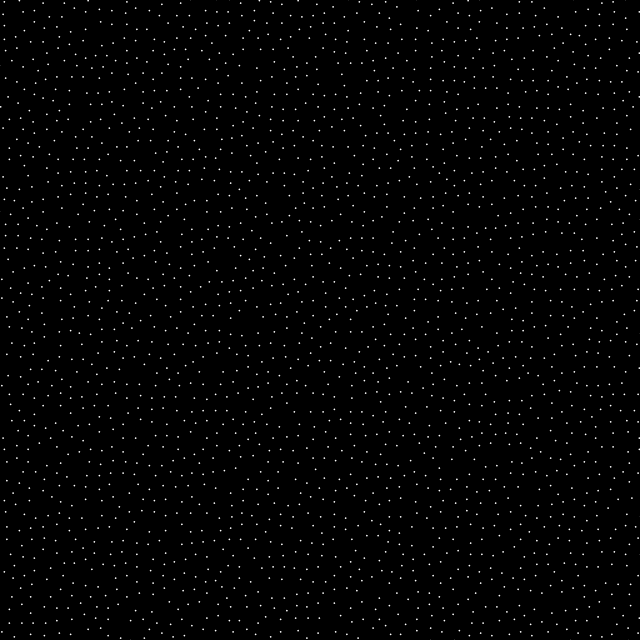
Write a WebGL 2 fragment shader that draws this pattern.

```glsl
#version 300 es
precision highp float;

uniform vec2 u_resolution;
out vec4 fragColor;

const vec3 BACKGROUND = vec3(0.0);
const vec3 DOT_COLOR = vec3(1.0);
const float CELLS = 48.5;         // grid cells across the canvas, one dot each
const float LATTICE = 512.0;      // dot centers sit on this fine lattice
const float DOT_RADIUS = 0.63 / LATTICE;
const float JITTER = 0.96;        // random offset, in cells
const float MIN_SPACING = 0.9;    // closer dots repel, in cells
const float REPULSION = 0.46;
const int RELAX_STEPS = 3;
const int SIDE = 3 + 2 * RELAX_STEPS;

// Integer hash of a cell to two values in 0..1
vec2 hash2(ivec2 cell) {
    uvec2 v = uvec2(cell + 1024) * 1664525u + 1013904223u;
    v.x += v.y * 1664525u;
    v.y += v.x * 1664525u;
    v ^= v >> 16u;
    v.x += v.y * 1664525u;
    v.y += v.x * 1664525u;
    v ^= v >> 16u;
    return vec2(v & 0xffffu) / 65536.0;
}

vec2 jitteredPoint(ivec2 cell) {
    return vec2(cell) + 0.5 + JITTER * (hash2(cell) - 0.5);
}

// Push away from a neighbor that is too close
vec2 repel(vec2 point, vec2 neighbor) {
    vec2 away = point - neighbor;
    float dist = max(length(away), 1e-4);
    return away / dist * max(MIN_SPACING - dist, 0.0) * REPULSION;
}

vec2 snapToLattice(vec2 position) {
    return (floor(position * LATTICE) + 0.5) / LATTICE;
}

void main() {
    vec2 position = gl_FragCoord.xy / u_resolution.y;
    float pixel = 1.0 / u_resolution.y;
    ivec2 corner = ivec2(floor(position * CELLS)) - SIDE / 2;

    // Jittered points around this pixel
    vec2 points[SIDE * SIDE];
    for (int i = 0; i < SIDE * SIDE; i++) {
        points[i] = jitteredPoint(corner + ivec2(i % SIDE, i / SIDE));
    }

    // Relax in place: each step drops the border and shifts the block to index 0
    for (int relaxStep = 1; relaxStep <= RELAX_STEPS; relaxStep++) {
        int inner = SIDE - 2 * relaxStep;
        for (int y = 0; y < inner; y++) {
            for (int x = 0; x < inner; x++) {
                vec2 center = points[(y + 1) * SIDE + x + 1];
                vec2 push = vec2(0.0);
                for (int n = 0; n < 9; n++) {
                    if (n != 4) {
                        push += repel(center, points[(y + n / 3) * SIDE + x + n % 3]);
                    }
                }
                points[y * SIDE + x] = center + push;
            }
        }
    }

    // Antialiased dots from the remaining 3 by 3 block
    float coverage = 0.0;
    for (int n = 0; n < 9; n++) {
        vec2 dotCenter = snapToLattice(points[(n / 3) * SIDE + n % 3] / CELLS);
        float edge = DOT_RADIUS - distance(position, dotCenter);
        coverage = max(coverage, clamp(edge / pixel + 0.5, 0.0, 1.0));
    }

    fragColor = vec4(mix(BACKGROUND, DOT_COLOR, coverage), 1.0);
}
```
